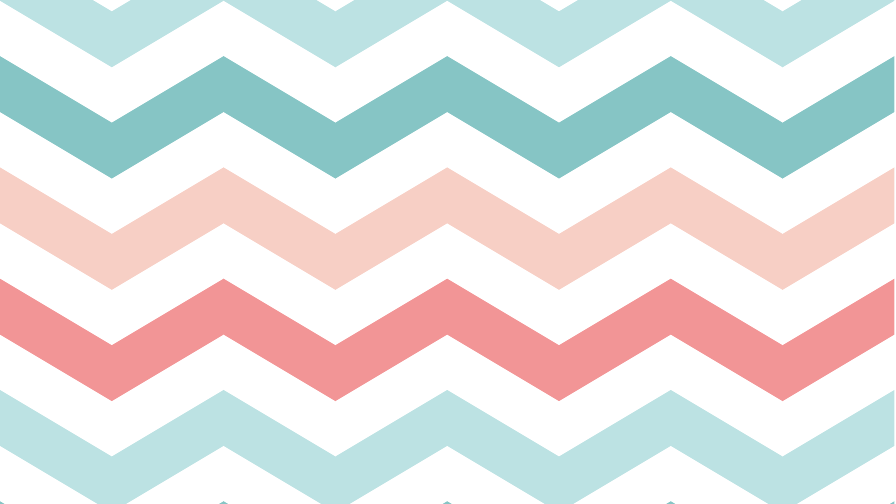
Give the GLSL for this pattern, as a Shadertoy shader.

```glsl
const vec3 WHITE = vec3(1.0);
const vec3 TEAL  = vec3(0.525, 0.773, 0.773);
const vec3 PEACH = vec3(0.969, 0.812, 0.773);
const vec3 CORAL = vec3(0.949, 0.584, 0.588);
const vec3 AQUA  = vec3(0.737, 0.886, 0.890);

const float ZIGZAGS = 4.0;           // full waves across the printed area
const float PRINT_WIDTH = 0.9982;    // a thin white margin remains at the right
const float WAVE_HEIGHT = 0.132;     // vertical sizes are fractions of the canvas
const float BAND_SPACING = 0.2208;
const float BAND_THICKNESS = 0.1112;
const float FIRST_CENTER = 0.1668;   // centre of the teal band at a peak

// Triangle wave: 0 at whole numbers, 1 halfway between
float triangleWave(float x) {
    return 1.0 - abs(2.0 * fract(x) - 1.0);
}

// Smooth coverage of the region where the distance is negative
float coverage(float dist, float blur) {
    return 1.0 - smoothstep(-0.5 * blur, 0.5 * blur, dist);
}

vec3 bandColor(float index) {
    float k = mod(index, 4.0);
    if (k < 0.5) return TEAL;
    if (k < 1.5) return PEACH;
    if (k < 2.5) return CORAL;
    return AQUA;
}

void mainImage(out vec4 fragColor, in vec2 fragCoord) {
    vec2 uv = fragCoord / iResolution.xy;
    vec2 pixel = 1.0 / iResolution.xy;
    float frequency = ZIGZAGS / PRINT_WIDTH;

    // Straighten the chevrons, then find the nearest band from the top
    float depth = 1.0 - uv.y - WAVE_HEIGHT * triangleWave(uv.x * frequency);
    float row = (depth - FIRST_CENTER) / BAND_SPACING;
    float index = floor(row + 0.5);
    float dist = abs(row - index) * BAND_SPACING - 0.5 * BAND_THICKNESS;

    // Edge blur spans one pixel across the slanted edge
    float slope = 2.0 * WAVE_HEIGHT * frequency;
    float blur = length(vec2(slope * pixel.x, pixel.y));
    float ink = coverage(dist, blur) * coverage(uv.x - PRINT_WIDTH, pixel.x);

    fragColor = vec4(mix(WHITE, bandColor(index), ink), 1.0);
}
```
